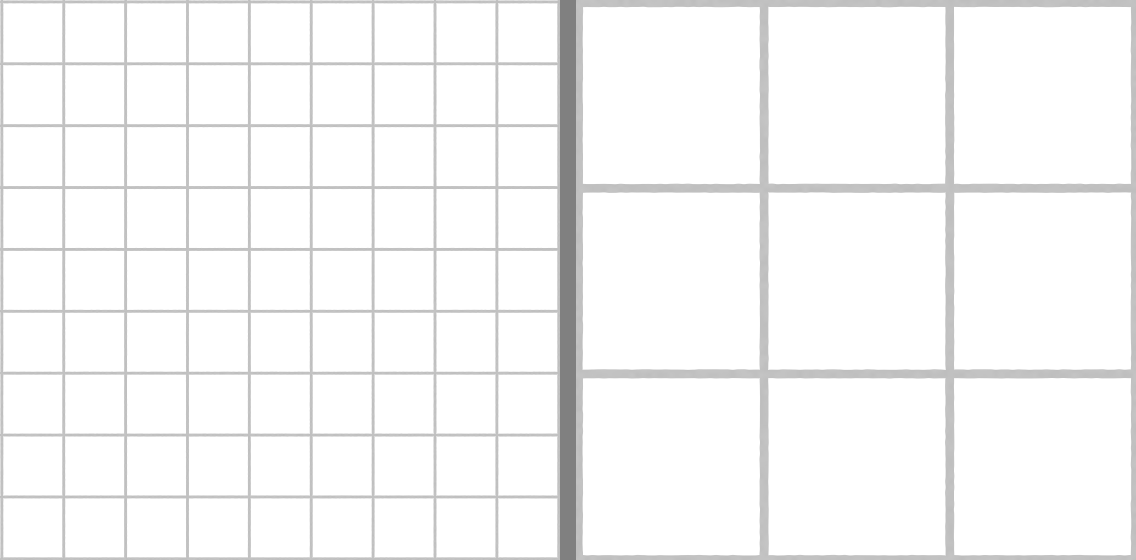
Left: the whole. Right: its middle third, enlarged.
Write a Shadertoy shader that draws this pattern.

```glsl
// A square grid of thin grey lines on white paper, nine cells across and down.
// Each line is the distance to the nearest multiple of the cell pitch;
// fine value noise slightly roughens the line edges and mottles their grey.

#define PITCH       0.1105
#define ORIGIN      vec2(0.0033, 0.0021)
#define LINE_WIDTH  0.0052
#define EDGE_WEAR   0.0004
#define TONE_WEAR   0.025
#define GRAIN_SCALE 300.0
#define PAPER       vec3(1.0)
#define INK         vec3(0.757)

float hash(vec2 p) {
    vec3 q = fract(p.xyx * 0.1031);
    q += dot(q, q.yzx + 33.33);
    return fract((q.x + q.y) * q.z);
}

float valueNoise(vec2 p) {
    vec2 cell = floor(p), f = fract(p);
    f = f * f * (3.0 - 2.0 * f);
    float low  = mix(hash(cell), hash(cell + vec2(1, 0)), f.x);
    float high = mix(hash(cell + vec2(0, 1)), hash(cell + vec2(1, 1)), f.x);
    return mix(low, high, f.y);
}

// Distance on each axis to the nearest grid line, in canvas units
vec2 gridDistance(vec2 uv) {
    vec2 g = (uv - ORIGIN) / PITCH;
    return abs(fract(g + 0.5) - 0.5) * PITCH;
}

void mainImage(out vec4 fragColor, in vec2 fragCoord) {
    vec2 uv = fragCoord / iResolution.y;
    float pixel = 1.0 / iResolution.y;

    // Wear: centred grain along the lines
    float grain = valueNoise(uv * GRAIN_SCALE) - 0.5;
    float halfWidth = 0.5 * LINE_WIDTH + EDGE_WEAR * grain;

    // Box-filtered coverage of both line families
    vec2 cover = clamp(0.5 + (halfWidth - gridDistance(uv)) / pixel, 0.0, 1.0);
    float ink = max(cover.x, cover.y);

    vec3 inkColor = INK + TONE_WEAR * grain;
    fragColor = vec4(mix(PAPER, inkColor, ink), 1.0);
}
```
